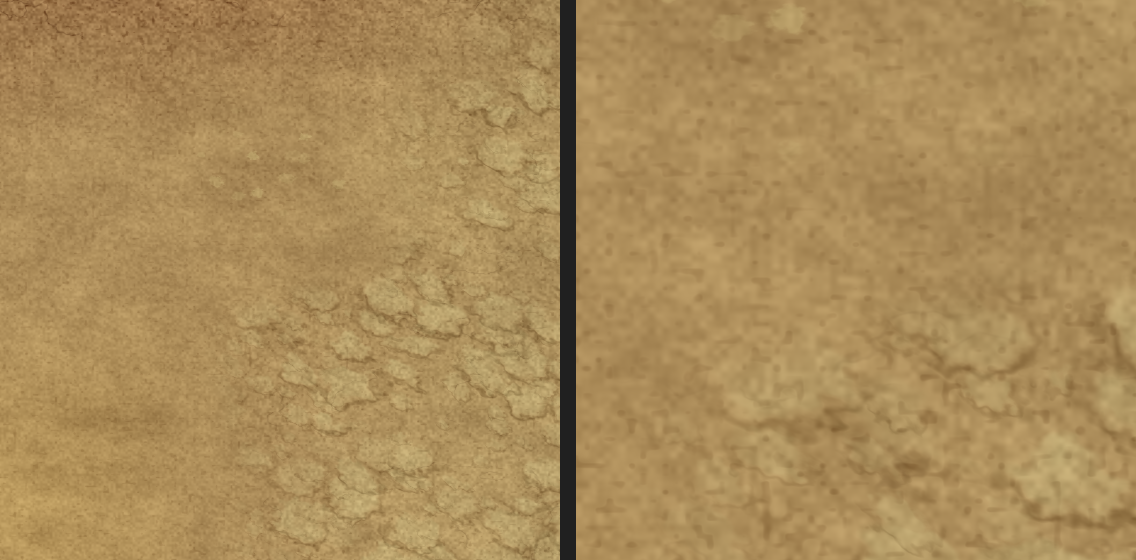
Left: the whole. Right: its middle third, enlarged.
Reproduce this texture procedurally as a Shadertoy shader.

```glsl
float hash(vec2 p) {
    vec3 q = fract(p.xyx * 0.1031);
    q += dot(q, q.yzx + 33.33);
    return fract((q.x + q.y) * q.z);
}

float noise(vec2 p) {
    vec2 i = floor(p), f = fract(p);
    f = f * f * (3.0 - 2.0 * f);
    return mix(mix(hash(i), hash(i + vec2(1, 0)), f.x),
               mix(hash(i + vec2(0, 1)), hash(i + vec2(1, 1)), f.x), f.y);
}

float fbm(vec2 p) {
    float sum = 0.0, amp = 0.5;
    for (int i = 0; i < 5; i++) {
        sum += amp * noise(p);
        p = mat2(0.8, 0.6, -0.6, 0.8) * p * 2.03 + 17.3;
        amp *= 0.5;
    }
    return sum;
}

// Scattered worn stones: x = pale face, y = shadowed rim
vec2 stones(vec2 p, float presence) {
    vec2 result = vec2(0);
    float ragged = 0.5 * (fbm(p * 2.6) - 0.48) + 0.2 * (noise(p * 9.0) - 0.5);
    for (int j = -1; j <= 1; j++) {
        for (int i = -1; i <= 1; i++) {
            vec2 id = floor(p) + vec2(i, j);
            vec2 jitter = vec2(hash(id + 3.7), hash(id + 41.2));
            vec2 d = p - id - 0.2 - 0.6 * jitter;
            float radius = mix(0.22, 0.54, hash(id + 9.1));
            float edge = length(d) - radius + ragged;
            float strength = smoothstep(1.0 - presence, 1.25 - presence, hash(id + 77.5));
            float face = strength * (1.0 - smoothstep(-0.14, 0.06, edge));
            float below = smoothstep(0.3, -0.4, d.y - 0.4 * d.x);
            float rim = strength * below * (1.0 - smoothstep(0.0, 0.11, abs(edge - 0.08)));
            result = max(result, vec2(face, rim));
        }
    }
    return result;
}

void mainImage(out vec4 fragColor, in vec2 fragCoord) {
    vec2 uv = fragCoord / iResolution.xy;
    float cloud = fbm(uv * 4.0 + 5.0) - 0.48;
    float blotch = fbm(uv * vec2(14, 20)) - 0.48;

    // Broad earth tones: red-brown top, ochre middle, golden lower left
    float top = smoothstep(0.66, 1.02, uv.y - 0.12 * uv.x + 0.3 * cloud);
    float gold = smoothstep(0.6, 0.1, uv.y + 0.3 * cloud) * smoothstep(0.55, 0.0, uv.x);
    float right = smoothstep(0.4, 1.0, uv.x + 0.3 * cloud);
    vec3 color = mix(vec3(0.67, 0.545, 0.345), vec3(0.60, 0.445, 0.275), top);
    color = mix(color, vec3(0.69, 0.56, 0.325), 0.8 * gold);
    color = mix(color, vec3(0.655, 0.555, 0.355), 0.5 * right);
    color += cloud * vec3(0.10, 0.10, 0.07) + blotch * vec3(0.13, 0.13, 0.10);

    // Stony ground along the right side and lower right
    float shore = mix(0.40, 0.80, smoothstep(0.38, 0.62, uv.y));
    float stony = smoothstep(-0.08, 0.12, uv.x - shore + 0.35 * cloud);
    stony *= 1.0 - 0.7 * smoothstep(0.82, 0.98, uv.y);
    vec2 tilted = mat2(0.92, 0.39, -0.39, 0.92) * uv;
    tilted += 0.02 * vec2(noise(uv * 12.0), noise(uv * 12.0 + 50.0));
    vec2 large = stones(tilted * vec2(10, 16), 0.85) * stony;
    vec2 small = stones(tilted * vec2(21, 32) + 30.0, 0.5) * stony;
    float worn = 0.55 + 0.9 * (fbm(uv * 45.0) - 0.3);
    color = mix(color, vec3(0.76, 0.685, 0.465), worn * max(0.72 * large.x, 0.5 * small.x));
    color -= vec3(0.10, 0.10, 0.085) * max(large.y, 0.6 * small.y);

    // Sparse pale flecks in the open earth
    float open = smoothstep(0.25, 0.0, length((uv - vec2(0.5, 0.69)) * vec2(1, 1.4)));
    vec2 fleck = stones(uv * vec2(32, 48) + 11.0, 0.22) * open;
    color = mix(color, vec3(0.79, 0.71, 0.47), 0.75 * fleck.x);

    // Thin broken cracks, strongest near the top and among stones
    float ridge = abs(fbm(uv * vec2(9, 15) + 23.0) - 0.48);
    float crack = 1.0 - smoothstep(0.0, 0.018, ridge);
    crack *= smoothstep(0.45, 0.7, noise(uv * 24.0 + 8.0));
    color -= vec3(0.13, 0.13, 0.10) * crack * (0.08 + 0.75 * top + 0.35 * stony);

    // Sandy grain with darker pits
    float grain = 0.6 * noise(uv * 230.0) + 0.4 * noise(tilted * vec2(100, 160)) - 0.5;
    float pits = smoothstep(0.72, 0.95, noise(uv * vec2(150, 190) + 90.0));
    float rough = 0.75 + 0.75 * top + 0.2 * stony;
    color += grain * rough * vec3(0.155, 0.155, 0.135);
    color -= pits * rough * vec3(0.06, 0.065, 0.055);
    color += 0.012;

    fragColor = vec4(clamp(color, 0.0, 1.0), 1.0);
}
```
